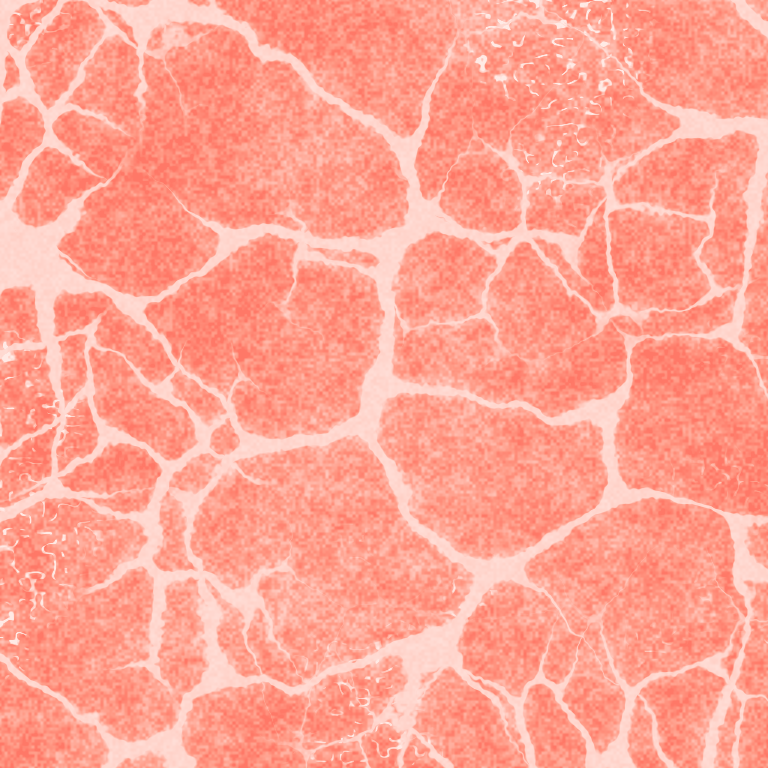
A WebGL 2 fragment shader for this texture:

```glsl
#version 300 es
precision highp float;
// Coral stone crossed by pale, ragged veins and dusted with chalky flecks.
// Two scales of warped cellular edges form the veins; layered noise sets
// their changing width, the fine grain and the patches of flecks.

#define MAIN_CELLS 4.0      // large vein cells across the canvas
#define FINE_CELLS 8.5      // small crack cells across the canvas
#define MAIN_WIDTH 0.0105   // greatest half width of a main vein
#define FINE_WIDTH 0.0072   // greatest half width of a crack
#define SWELLING 0.045      // thickening where veins meet
#define RAGGED 0.0045       // roughness of vein borders
#define GRAIN 1.0           // strength of the fine grain
#define FLECKS 1.0          // strength of the flecks
#define BASE_TONE 0.27      // stone tone, 0 deep to 1 pale

uniform vec2 u_resolution;
out vec4 fragColor;

const vec3 DEEP = vec3(1.0, 0.49, 0.42);
const vec3 CORAL = vec3(1.0, 0.60, 0.52);
const vec3 PALE = vec3(1.0, 0.86, 0.83);

vec2 hash2(vec2 p) {
    vec3 q = fract(p.xyx * vec3(0.1031, 0.1030, 0.0973));
    q += dot(q, q.yzx + 33.33);
    return fract((q.xx + q.yz) * q.zy);
}

float noise(vec2 p) {
    vec2 i = floor(p), f = fract(p);
    f = f * f * (3.0 - 2.0 * f);
    float low = mix(hash2(i).x, hash2(i + vec2(1, 0)).x, f.x);
    float high = mix(hash2(i + vec2(0, 1)).x, hash2(i + vec2(1, 1)).x, f.x);
    return mix(low, high, f.y);
}

vec2 noise2(vec2 p) {
    return vec2(noise(p), noise(p + vec2(41.7, 17.3))) - 0.5;
}

// Distance to the nearest cell border, blended so that junctions swell.
float cellEdge(vec2 p) {
    vec2 cell = floor(p), f = fract(p), nearest = vec2(0), home = vec2(0);
    float best = 9.0;
    for (int y = -1; y <= 1; y++)
    for (int x = -1; x <= 1; x++) {
        vec2 g = vec2(x, y);
        vec2 r = g + hash2(cell + g) - f;
        float d = dot(r, r);
        if (d < best) { best = d; nearest = r; home = g; }
    }
    float sum = 0.0;
    for (int y = -2; y <= 2; y++)
    for (int x = -2; x <= 2; x++) {
        vec2 g = home + vec2(x, y);
        vec2 r = g + hash2(cell + g) - f;
        vec2 across = r - nearest;
        if (dot(across, across) > 0.0001) {
            float d = dot(0.5 * (r + nearest), normalize(across));
            sum += exp(-d / SWELLING);
        }
    }
    return -SWELLING * log(max(sum, 1e-20));
}

// Solid vein core in x, faint surrounding halo in y.
vec2 vein(float dist, float width, float blur) {
    float present = smoothstep(-0.001, 0.002, width);
    float core = 1.0 - smoothstep(width - blur, width + blur, dist);
    float halo = exp(-max(dist - width, 0.0) / 0.007);
    return vec2(core, halo) * present;
}

void main() {
    vec2 p = gl_FragCoord.xy / u_resolution.y;
    float blur = max(0.0016, 0.8 / u_resolution.y);

    // Bent, jagged paths for the veins
    vec2 warped = p + 0.075 * noise2(p * 6.0) + 0.022 * noise2(p * 24.0 + 9.0);
    warped += RAGGED * noise2(p * 75.0) + RAGGED * noise2(p * 170.0 + 5.0);

    // Main veins and broken finer cracks
    float mainWidth = mix(-0.001, MAIN_WIDTH, noise(p * 5.0 + 31.0));
    float fineWidth = mix(-0.006, FINE_WIDTH, noise(p * 4.5 + 73.0));
    float mainDist = cellEdge(warped * MAIN_CELLS + 12.0) / MAIN_CELLS;
    float fineDist = cellEdge(warped * FINE_CELLS + 57.0) / FINE_CELLS;
    vec2 veins = max(vein(mainDist, mainWidth, blur),
                     vein(fineDist, fineWidth, blur));

    // Stone: broad clouds, mottling and fine grain
    float grain = 0.52 * (noise(p * 256.0) - 0.5) + 0.34 * (noise(p * 115.0 + 3.0) - 0.5);
    float cloud = 0.30 * (noise(p * 5.0 + 88.0) - 0.5);
    float mottle = 0.28 * (noise(p * vec2(24.0, 30.0) + 19.0) - 0.5);
    float tone = BASE_TONE + GRAIN * grain + cloud + mottle + 0.20 * veins.y;

    // Thin curling flecks gathered in patches
    float patchNoise = 0.7 * noise(p * 4.2 + 6.0) + 0.3 * noise(p * 13.0 + 44.0);
    float patches = smoothstep(0.50, 0.72, patchNoise);
    vec2 curl = p + 0.012 * noise2(p * 35.0);
    float ridge = abs(noise(curl * vec2(62.0, 88.0) + 27.0) - 0.5);
    float fleck = 1.0 - smoothstep(0.03, 0.12, ridge);
    fleck *= smoothstep(0.42, 0.68, noise(p * 140.0 + 61.0)) * patches;
    tone += FLECKS * 0.85 * fleck + 0.06 * patches;

    // Chalky vein filling over the stone
    tone = mix(tone, 0.95 + 0.22 * grain, veins.x);
    tone = clamp(tone, -0.05, 1.15);
    vec3 colour = tone < 0.3 ? mix(DEEP, CORAL, tone / 0.3)
                             : mix(CORAL, PALE, (tone - 0.3) / 0.7);
    fragColor = vec4(colour, 1.0);
}
```
